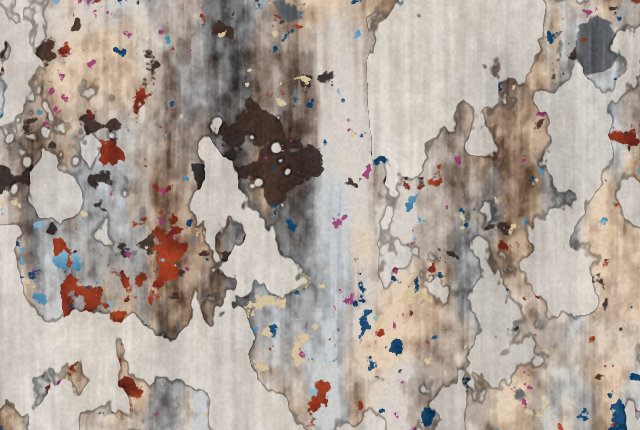
Reproduce this texture procedurally as a WebGL 1 fragment shader.

```glsl
precision highp float;
uniform vec2 u_resolution;

float hash(vec2 p) {
  vec3 q = fract(vec3(p.xyx) * 0.1031);
  q += dot(q, q.yzx + 33.33);
  return fract((q.x + q.y) * q.z);
}

float noise(vec2 p) {
  vec2 i = floor(p), f = fract(p);
  f = f * f * (3.0 - 2.0 * f);
  return mix(mix(hash(i), hash(i + vec2(1, 0)), f.x),
             mix(hash(i + vec2(0, 1)), hash(i + 1.0), f.x), f.y);
}

float fbm(vec2 p) {
  float sum = 0.0, amp = 0.52;
  for (int i = 0; i < 5; i++) {
    sum += amp * noise(p);
    p = mat2(1.6, 1.2, -1.2, 1.6) * p + 17.3;
    amp *= 0.5;
  }
  return sum;
}

// Soft elliptical region
float spot(vec2 u, vec2 center, vec2 size) {
  vec2 d = (u - center) / size;
  return exp(-dot(d, d));
}

// Ragged chips of paint that gather where the region is strong
float chips(vec2 p, float region, float scale, float seed) {
  return smoothstep(0.0, 0.05, fbm(p * scale + seed) + 0.36 * region - 0.77);
}

// Rounded blisters scattered on a jittered grid
float blisters(vec2 p) {
  vec2 cell = floor(p);
  float nearest = 1.0;
  for (int y = -1; y <= 1; y++)
    for (int x = -1; x <= 1; x++) {
      vec2 c = cell + vec2(x, y);
      vec2 center = c + vec2(hash(c), hash(c + 41.0));
      nearest = min(nearest, length(p - center) - 0.42 * hash(c + 83.0));
    }
  return -nearest;
}

// Dark brown to pale plaster
vec3 ramp(float t) {
  vec3 c = mix(vec3(0.17, 0.13, 0.12), vec3(0.35, 0.28, 0.24), smoothstep(0.0, 0.25, t));
  c = mix(c, vec3(0.53, 0.47, 0.43), smoothstep(0.22, 0.45, t));
  c = mix(c, vec3(0.70, 0.65, 0.61), smoothstep(0.42, 0.65, t));
  return mix(c, vec3(0.84, 0.81, 0.78), smoothstep(0.62, 0.9, t));
}

void main() {
  vec2 u = gl_FragCoord.xy / u_resolution;
  vec2 p = gl_FragCoord.xy / u_resolution.y;
  vec2 warped = p + 0.035 * (vec2(fbm(p * 9.0), fbm(p * 9.0 + 50.0)) - 0.5);

  // Broad stains and the pale brushed column
  float core = spot(u, vec2(0.39, 0.74), vec2(0.13, 0.34));
  float left = spot(u, vec2(0.09, 0.6), vec2(0.12, 0.3));
  float shade = core + 0.55 * left
    + 0.65 * spot(u, vec2(0.33, 0.28), vec2(0.14, 0.24))
    + 0.65 * spot(u, vec2(0.75, 1.0), vec2(0.16, 0.16))
    + 0.45 * spot(u, vec2(0.62, 0.66), vec2(0.05, 0.12))
    + 0.3 * spot(u, vec2(0.8, 0.6), vec2(0.2, 0.25))
    + 0.35 * spot(u, vec2(0.04, 0.05), vec2(0.07, 0.15));
  float column = smoothstep(0.045, 0.03, abs(u.x - 0.545 + 0.03 * (u.y - 0.6) + 0.01 * noise(p * 12.0)))
    * smoothstep(0.25, 0.42, u.y);
  shade *= 1.0 - 0.9 * column;

  // Vertical brushing over a scuffed ground
  vec2 q = vec2(p.x + 0.012 * noise(p * 4.0), p.y);
  float broad = fbm(q * vec2(13.0, 1.8)) - 0.5;
  float bristle = 0.6 * noise(q * vec2(85.0, 3.5)) + 0.4 * noise(q * vec2(190.0, 9.0)) - 0.5;
  float scuff = fbm(p * vec2(42.0, 30.0) + 9.0) - 0.5;
  float tone = 0.75 - 0.5 * shade + 0.75 * broad + 0.24 * bristle
    + 0.6 * scuff * (1.0 - 0.8 * column);
  vec3 color = ramp(tone);
  color = mix(color, color * vec3(1.06, 0.99, 0.9), smoothstep(0.4, 0.65, fbm(p * 4.0 + 70.0)));
  float cool = smoothstep(0.52, 0.68, fbm(q * vec2(9.0, 2.5) + 31.0));
  color = mix(color, vec3(dot(color, vec3(0.33))) * vec3(0.96, 1.0, 1.03), 0.75 * cool);

  // Black and brown pits
  float pits = spot(u, vec2(0.4, 0.62), vec2(0.1, 0.13)) + 0.6 * left
    + 0.75 * spot(u, vec2(0.61, 0.65), vec2(0.035, 0.09))
    + 0.6 * spot(u, vec2(0.35, 0.3), vec2(0.06, 0.15)) + 0.4 * core;
  color = mix(color, mix(vec3(0.14, 0.13, 0.14), vec3(0.27, 0.18, 0.14), noise(p * 8.0)),
    0.9 * chips(warped, 0.8 * pits, 17.0, 5.0));

  // Coloured underlayers
  float cream = spot(u, vec2(0.47, 0.27), vec2(0.06, 0.1)) + spot(u, vec2(0.64, 0.28), vec2(0.03, 0.09));
  color = mix(color, vec3(0.83, 0.76, 0.61), chips(p, 0.75 * cream, 26.0, 12.0));
  float slate = spot(u, vec2(0.93, 0.9), vec2(0.035, 0.1)) + 0.7 * spot(u, vec2(0.5, 0.06), vec2(0.1, 0.1));
  color = mix(color, vec3(0.36, 0.37, 0.38) + 0.25 * bristle, chips(warped, slate, 9.0, 23.0));
  float rust = spot(u, vec2(0.12, 0.37), vec2(0.07, 0.08)) + spot(u, vec2(0.26, 0.4), vec2(0.04, 0.12))
    + spot(u, vec2(0.165, 0.58), vec2(0.025, 0.07)) + spot(u, vec2(0.19, 0.18), vec2(0.016, 0.15))
    + 0.7 * spot(u, vec2(0.5, 0.1), vec2(0.06, 0.1));
  color = mix(color, mix(vec3(0.38, 0.14, 0.1), vec3(0.68, 0.27, 0.16), noise(p * 30.0)),
    chips(warped, 0.75 * rust, 19.0, 37.0));
  float magenta = spot(u, vec2(0.85, 0.73), vec2(0.05, 0.1)) + spot(u, vec2(0.94, 1.0), vec2(0.06, 0.06))
    + 0.8 * spot(u, vec2(0.1, 0.8), vec2(0.025, 0.12));
  color = mix(color, vec3(0.58, 0.2, 0.42), 0.85 * chips(p, 0.65 * magenta, 27.0, 53.0));
  float sky = spot(u, vec2(0.05, 0.4), vec2(0.07, 0.07)) + spot(u, vec2(0.285, 0.58), vec2(0.025, 0.03))
    + 0.7 * spot(u, vec2(0.65, 0.48), vec2(0.03, 0.06));
  color = mix(color, mix(vec3(0.18, 0.45, 0.6), vec3(0.63, 0.77, 0.84), noise(p * 14.0)),
    chips(p, 0.7 * sky, 23.0, 61.0));
  float blue = spot(u, vec2(0.59, 0.2), vec2(0.045, 0.09)) + 0.65 * spot(u, vec2(0.61, 0.67), vec2(0.025, 0.05))
    + 0.8 * spot(u, vec2(0.65, 0.03), vec2(0.04, 0.05)) + 0.8 * spot(u, vec2(0.97, 0.04), vec2(0.04, 0.06));
  color = mix(color, vec3(0.1, 0.27, 0.42) + 0.2 * scuff, chips(p, 0.9 * blue, 25.0, 79.0));

  // Pale flaking top coat with a dark lifted rim
  float coat = fbm(warped * vec2(7.5, 5.5) + 91.0) - 0.57 - 0.13 * core
    + 0.1 * smoothstep(0.32, 0.0, u.x) + 0.05 * smoothstep(0.6, 0.0, u.y) - 0.4 * column;
  float blister = blisters(warped * vec2(20.0, 17.0)) * 0.2 - 0.025
    - 0.12 * (1.0 - clamp(pits + left, 0.0, 1.0));
  coat = max(coat, blister) - 0.12 * clamp(rust + blue + slate + magenta + sky, 0.0, 1.0);
  color *= 1.0 - 0.3 * smoothstep(-0.03, 0.0, coat);
  vec3 plaster = mix(vec3(0.78, 0.76, 0.74), vec3(0.87, 0.84, 0.8), noise(p * 5.0 + 7.0));
  plaster += 0.1 * bristle + 0.16 * broad + 0.1 * scuff;
  color = mix(color, plaster, 0.94 * smoothstep(0.0, 0.018, coat));

  color += 0.05 * (noise(p * 170.0) - 0.5);
  gl_FragColor = vec4(clamp(color, 0.0, 1.0), 1.0);
}
```
